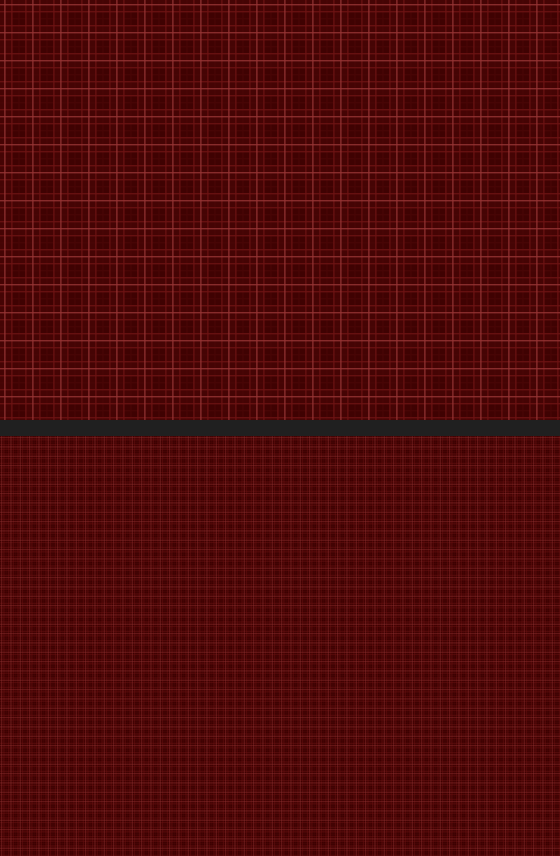
Top: one tile. Bottom: repeated 3 by 3.
A Shadertoy shader for this pattern:

```glsl
// Dark red woven check: bright main lines frame each cell, dimmer lines
// sit at its quarters, and a faint thread halves its darker middle.
// Every line is a box-filtered stripe wrapped over whole cells, so it tiles.

#define REPEATS vec2(20.0, 15.0)
#define PHASE vec2(0.175, 0.83)
#define MAIN_WIDTH 0.041
#define SIDE_WIDTH 0.040
#define FINE_WIDTH 0.040
#define GROUND vec3(0.272, 0.017, 0.017)
#define MIDDLE vec3(0.248, 0.008, 0.008)
#define FINE_COLOR vec3(0.285, 0.022, 0.022)
#define SIDE_COLOR vec3(0.430, 0.075, 0.075)
#define MAIN_COLOR vec3(0.590, 0.205, 0.205)

// Share of a pixel covered, per axis, by a stripe that repeats each cell.
vec2 stripe(vec2 cell, float center, float width, vec2 pixel) {
    vec2 dist = abs(fract(cell - center + 0.5) - 0.5);
    vec2 high = min(dist + 0.5 * pixel, vec2(0.5 * width));
    vec2 low = max(dist - 0.5 * pixel, vec2(-0.5 * width));
    return clamp((high - low) / pixel, 0.0, 1.0);
}

// Joins the vertical and horizontal stripes into one grid.
float grid(vec2 coverage) {
    return 1.0 - (1.0 - coverage.x) * (1.0 - coverage.y);
}

void mainImage(out vec4 fragColor, in vec2 fragCoord) {
    vec2 cell = fragCoord / iResolution.xy * REPEATS - PHASE;
    vec2 pixel = REPEATS / iResolution.xy;

    // Ground with a darker square in the middle of each cell
    vec2 inner = stripe(cell, 0.5, 0.5, pixel);
    vec3 color = mix(GROUND, MIDDLE, inner.x * inner.y);

    // Faint thread through the middle
    color = mix(color, FINE_COLOR, grid(stripe(cell, 0.5, FINE_WIDTH, pixel)));

    // Side lines at the quarters, then the main lines on top
    vec2 side = max(stripe(cell, 0.25, SIDE_WIDTH, pixel),
                    stripe(cell, 0.75, SIDE_WIDTH, pixel));
    color = mix(color, SIDE_COLOR, grid(side));
    color = mix(color, MAIN_COLOR, grid(stripe(cell, 0.0, MAIN_WIDTH, pixel)));

    fragColor = vec4(color, 1.0);
}
```
